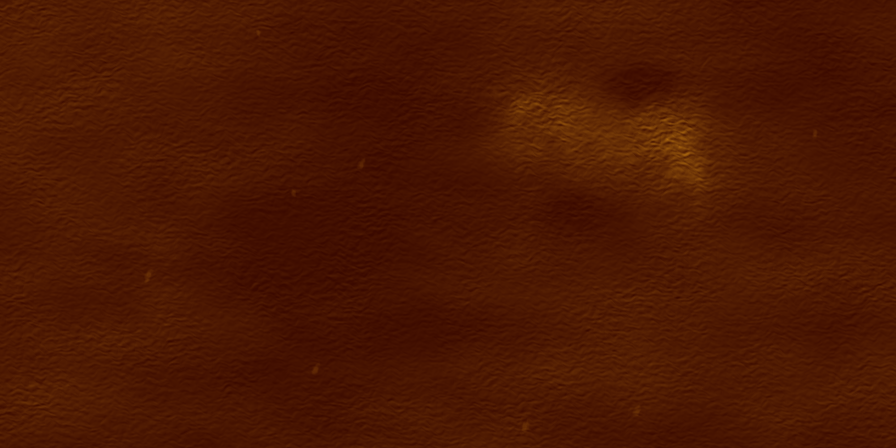
Write a WebGL 1 fragment shader that draws this texture.

```glsl
precision highp float;
// Dark brown worn leather: fine creased grain, soft stains, a golden rubbed patch and small flecks.
uniform vec2 u_resolution;

#define DARK vec3(0.254, 0.056, 0.001)
#define GOLD vec3(0.47, 0.24, 0.03)
#define BASE_TONE 0.15
#define STAIN_DEPTH 0.24
#define GRAIN_SCALE vec2(50.0, 104.0)
#define GRAIN_DEPTH 0.20
#define GRAIN_ON_GOLD 0.65
#define LIGHT_STEP vec2(-0.0016, 0.0046)
#define WORN_TONE 0.66
#define FLECK_CELL 0.25
#define FLECK_CHANCE 0.34
#define FLECK_TONE 0.42

vec2 hash2(vec2 cell) {
  vec3 h = fract(cell.xyx * vec3(0.1031, 0.1030, 0.0973));
  h += dot(h, h.yzx + 33.33);
  return fract((h.xx + h.yz) * h.zy);
}

float cornerSlope(vec2 cell, vec2 offset) {
  float angle = 6.2832 * hash2(cell).x;
  return dot(vec2(cos(angle), sin(angle)), offset);
}

// Gradient noise, about -0.7 to 0.7
float noise(vec2 p) {
  vec2 i = floor(p), f = p - i;
  vec2 w = f * f * f * (f * (f * 6.0 - 15.0) + 10.0);
  vec2 e = vec2(1.0, 0.0);
  float low = mix(cornerSlope(i, f), cornerSlope(i + e, f - e), w.x);
  float high = mix(cornerSlope(i + e.yx, f - e.yx), cornerSlope(i + 1.0, f - 1.0), w.x);
  return mix(low, high, w.y);
}

// Soft elliptical spot
float spot(vec2 p, vec2 centre, vec2 radius) {
  vec2 d = (p - centre) / radius;
  return exp(-dot(d, d));
}

// Leather surface: flattened pebbles parted by narrow creases
float grainHeight(vec2 p) {
  vec2 q = p * GRAIN_SCALE;
  q.y += 1.2 * noise(p * 13.0 + 5.0) + 0.7 * noise(p * 42.0);
  float pebbles = noise(q + 40.0);
  float creases = sqrt(abs(noise(q * 0.8 + 90.0)) + 0.01);
  return pebbles + 0.7 * creases + 0.45 * noise(q * vec2(2.1, 1.6) + 7.0);
}

// Broad stains and the rubbed patch
float surfaceTone(vec2 p) {
  vec2 bent = p + 0.06 * vec2(noise(p * 5.0 + 3.0), noise(p * 5.0 + 17.0));
  bent += 0.03 * vec2(noise(p * 13.0 + 61.0), noise(p * 13.0 + 77.0));
  float clouds = noise(p * vec2(1.6, 4.5) + 11.0) + 0.6 * noise(p * vec2(4.0, 9.0) + 23.0);
  clouds += 0.3 * noise(p * vec2(10.0, 19.0) + 47.0);
  float tone = BASE_TONE + STAIN_DEPTH * clouds;
  tone += 0.25 * spot(bent, vec2(0.24, 0.77), vec2(0.42, 0.21));
  tone += 0.10 * spot(bent, vec2(0.08, 0.28), vec2(0.25, 0.14));
  tone += 0.11 * spot(bent, vec2(1.50, 0.24), vec2(0.60, 0.18));
  tone += 0.19 * spot(bent, vec2(1.42, 0.65), vec2(0.36, 0.25));
  tone -= 0.17 * spot(bent, vec2(0.78, 0.55), vec2(0.26, 0.45));
  tone -= 0.17 * spot(bent, vec2(0.42, 0.38), vec2(0.26, 0.09));
  tone -= 0.10 * spot(bent, vec2(1.85, 0.80), vec2(0.20, 0.20));

  float worn = 0.8 * spot(bent, vec2(1.31, 0.70), vec2(0.15, 0.09));
  worn += spot(bent, vec2(1.54, 0.64), vec2(0.08, 0.08));
  worn += 0.6 * spot(bent, vec2(1.16, 0.79), vec2(0.06, 0.05));
  float rubbing = 0.85 + 0.8 * noise(p * 11.0 + 31.0) + 0.6 * noise(p * 24.0 + 13.0);
  tone += WORN_TONE * worn * rubbing;
  tone -= 0.42 * spot(bent, vec2(1.40, 0.80), vec2(0.075, 0.045));
  tone -= 0.22 * spot(bent, vec2(1.28, 0.51), vec2(0.12, 0.06));
  return max(tone, 0.01);
}

// Sparse, mostly upright pale flecks
float flecks(vec2 p) {
  vec2 cell = floor(p / FLECK_CELL);
  vec2 kind = hash2(cell + 71.0);
  vec2 centre = (cell + 0.15 + 0.7 * hash2(cell + 19.0)) * FLECK_CELL;
  vec2 d = p - centre;
  d.x -= d.y * (kind.y - 0.4) * 0.6;
  float size = mix(0.5, 1.2, kind.y);
  float shape = length(d / (size * vec2(0.008, 0.014))) + 0.5 * noise(p * 120.0);
  return step(kind.x, FLECK_CHANCE) * (1.0 - smoothstep(0.2, 1.1, shape));
}

void main() {
  vec2 p = gl_FragCoord.xy / u_resolution.y;
  float tone = surfaceTone(p);

  // Light from above catches the upper side of each pebble
  float relief = grainHeight(p) - grainHeight(p + LIGHT_STEP);
  float patchiness = 0.9 + 0.6 * noise(p * 7.0 + 53.0);
  float grain = relief * patchiness * (GRAIN_DEPTH + GRAIN_ON_GOLD * max(tone - 0.15, 0.0));

  tone += grain + FLECK_TONE * flecks(p);
  gl_FragColor = vec4(clamp(mix(DARK, GOLD, max(tone, -0.12)), 0.0, 1.0), 1.0);
}
```
